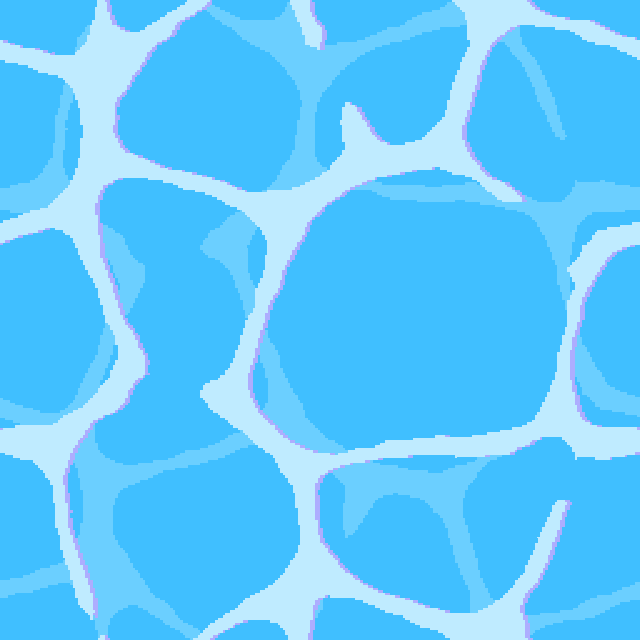
A three.js fragment shader for this texture:

```glsl
varying vec2 vUv;

// Palette
const vec3 WATER = vec3(0.25, 0.75, 1.00);
const vec3 FOAM = vec3(0.75, 0.92, 1.00);
const vec3 DEEP_FOAM = vec3(0.42, 0.81, 1.00);
const vec3 SHADE = vec3(0.68, 0.68, 1.00);

// Layout, in canvas units
const float TEXELS = 256.0;
const float SHADE_SHIFT = 0.0068;
const float WARP = 0.045;
const float RAGGED_WARP = 0.007;

// Web of cells, in cell units
const float CELLS = 3.0;
const vec2 GRID_SHIFT = vec2(0.45, 0.03);
const float JITTER = 0.72;
const float POOL_WEIGHT = 0.44;
const float WEIGHT_SPREAD = 0.12;
const float ROUNDING = 13.0;
const float FOAM_WIDTH = 0.033;
const float DEEP_WIDTH = 0.029;
const float GAP_WIDTH = -0.05;
const float RAGGED_WIDTH = 0.018;

vec2 hash2(vec2 p) {
  vec3 q = fract((p.xyx + 7.3) * vec3(0.1031, 0.1030, 0.0973));
  q += dot(q, q.yzx + 33.33);
  return fract((q.xx + q.yz) * q.zy);
}

vec2 wrapId(vec2 id, float period) {
  return floor(mod(id + 0.5, period));
}

// Tiling value noise with two channels
vec2 noise2(vec2 uv, float freq) {
  vec2 p = uv * freq;
  vec2 i = floor(p);
  vec2 f = fract(p);
  f = f * f * (3.0 - 2.0 * f);
  vec2 a = hash2(wrapId(i, freq) + freq);
  vec2 b = hash2(wrapId(i + vec2(1.0, 0.0), freq) + freq);
  vec2 c = hash2(wrapId(i + vec2(0.0, 1.0), freq) + freq);
  vec2 d = hash2(wrapId(i + 1.0, freq) + freq);
  return mix(mix(a, b, f.x), mix(c, d, f.x), f.y);
}

// Cell site (xy) and weight (z); the middle cell is one wide pool
vec3 cellSite(vec2 id) {
  vec2 home = wrapId(id, CELLS);
  if (distance(home, vec2(1.0)) < 0.5) return vec3(id + 0.5, POOL_WEIGHT);
  vec2 h = hash2(home + 20.0);
  float weight = WEIGHT_SPREAD * hash2(home + 51.0).x;
  return vec3(id + 0.5 + JITTER * (h - 0.5), weight);
}

// Distance to the weighted cell borders, rounded where they meet
float webDistance(vec2 p) {
  vec2 base = floor(p);
  vec3 nearest = vec3(0.0);
  float best = 1e3;
  for (int y = -2; y <= 2; y++) {
    for (int x = -2; x <= 2; x++) {
      vec3 s = cellSite(base + vec2(float(x), float(y)));
      vec2 r = s.xy - p;
      float power = dot(r, r) - s.z;
      if (power < best) {
        best = power;
        nearest = s;
      }
    }
  }
  float sum = 1e-6;
  for (int y = -2; y <= 2; y++) {
    for (int x = -2; x <= 2; x++) {
      vec3 s = cellSite(base + vec2(float(x), float(y)));
      vec2 r = s.xy - p;
      float gap = distance(s.xy, nearest.xy);
      if (gap > 0.01) {
        float border = (dot(r, r) - s.z - best) / (2.0 * gap);
        sum += exp(-ROUNDING * border);
      }
    }
  }
  return -log(sum) / ROUNDING;
}

// 1 inside the ragged, broken strands of foam
float foamMask(vec2 uv, float width) {
  vec2 ragged = noise2(uv, 38.0) - 0.5;
  vec2 bent = uv + WARP * (noise2(uv, 5.0) - 0.5) + RAGGED_WARP * ragged;
  vec2 strand = noise2(uv, 8.0);
  float halfWidth = width * (0.65 + 0.7 * strand.y);
  halfWidth += RAGGED_WIDTH * (noise2(uv, 29.0).x - 0.5);
  halfWidth = mix(GAP_WIDTH, halfWidth, smoothstep(0.10, 0.26, strand.x));
  return step(webDistance(bent * CELLS - GRID_SHIFT), halfWidth);
}

void main() {
  // Snap to chunky texels for crisp stepped outlines
  vec2 uv = (floor(vUv * TEXELS) + 0.5) / TEXELS;

  // The sunken web is the surface web turned upside down
  float deep = foamMask(vec2(uv.x, 1.0 - uv.y), DEEP_WIDTH);
  float shade = foamMask(uv - vec2(SHADE_SHIFT, 0.0), FOAM_WIDTH);
  float foam = foamMask(uv, FOAM_WIDTH);

  vec3 color = mix(WATER, DEEP_FOAM, deep);
  color = mix(color, SHADE, shade);
  color = mix(color, FOAM, foam);
  gl_FragColor = vec4(color, 1.0);
}
```
